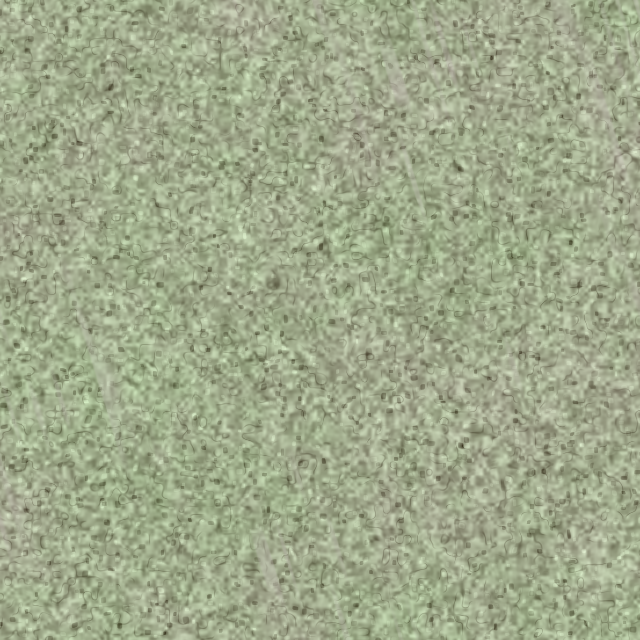
This texture is drawn by a Shadertoy shader. Its source:

```glsl
// Draws a pale sage green, finely grained woven surface with dark flecks and faint slanted streaks.

float hash(vec2 p) {
    vec3 q = fract(vec3(p.xyx) * 0.1031);
    q += dot(q, q.yzx + 33.33);
    return fract((q.x + q.y) * q.z);
}

// Smooth value noise in 0..1
float noise(vec2 p) {
    vec2 cell = floor(p);
    vec2 f = fract(p);
    f = f * f * (3.0 - 2.0 * f);
    float low = mix(hash(cell), hash(cell + vec2(1, 0)), f.x);
    float high = mix(hash(cell + vec2(0, 1)), hash(cell + vec2(1, 1)), f.x);
    return mix(low, high, f.y);
}

// Scattered soft rounded squares; share is the fraction of cells that hold one
float flecks(vec2 p, float share, float seed) {
    vec2 home = floor(p);
    float cover = 0.0;
    for (int y = -1; y <= 1; y++) {
        for (int x = -1; x <= 1; x++) {
            vec2 cell = home + vec2(x, y);
            vec2 key = cell + seed;
            vec2 centre = cell + vec2(hash(key + 17.3), hash(key + 41.9));
            vec2 halfSize = 0.2 + 0.24 * vec2(hash(key + 63.1), hash(key + 87.7));
            vec2 d = abs(p - centre) / halfSize;
            float shape = 1.0 - smoothstep(0.45, 1.35, length(d * d));
            float present = step(hash(key), share);
            float strength = 0.5 + 0.5 * hash(key + 29.5);
            cover = max(cover, shape * present * strength);
        }
    }
    return cover;
}

void mainImage(out vec4 fragColor, in vec2 fragCoord) {
    vec2 uv = fragCoord / iResolution.y;

    // Slightly wavering weave coordinates
    vec2 warp = vec2(noise(uv * 45.0 + 5.0), noise(uv * 45.0 + 71.0)) - 0.5;
    vec2 weave = uv + 0.006 * warp;

    // Fine and medium grain
    float tone = 0.23 * (noise(weave * 165.0 + 11.0) - 0.5);
    tone += 0.17 * (noise(weave * 108.0 + 37.0) - 0.5);

    // Broken dark outlines between the threads
    float seam = 1.0 - smoothstep(0.0, 0.13, abs(noise(weave * 88.0 + 53.0) - 0.5));
    float broken = smoothstep(0.3, 0.75, noise(weave * 70.0 + 91.0));
    tone -= 0.13 * seam * broken;

    // Dark and light flecks
    tone -= 0.19 * flecks(weave * 82.0, 0.13, 3.0);
    tone += 0.09 * flecks(weave * 95.0, 0.16, 130.0);

    // Broad mottling
    tone += 0.03 * (noise(uv * 9.0 + 19.0) - 0.5);

    // Faint streaks leaning down to the right
    vec2 slant = vec2(dot(uv, vec2(0.957, 0.29)), dot(uv, vec2(0.29, -0.957)));
    float streak = smoothstep(0.7, 0.95, noise(slant * vec2(75.0, 6.0) + 140.0));
    streak *= smoothstep(0.45, 0.75, noise(slant * vec2(7.0, 3.0) + 23.0));
    tone = mix(tone, 0.35 * tone + 0.02, 0.7 * streak);

    // Sage colour ramp with drifting green and warm grey tints
    vec3 sage = vec3(0.628, 0.668, 0.548);
    vec3 color = sage + (tone + 0.012) * vec3(0.88, 1.0, 0.93);
    float tint = noise(uv * 5.0 + 61.0) + 0.8 * noise(uv * 28.0 + 83.0) - 0.9;
    color += tint * vec3(0.03, -0.012, 0.03);
    color += streak * vec3(0.035, 0.01, 0.045);

    fragColor = vec4(clamp(color, 0.0, 1.0), 1.0);
}
```
